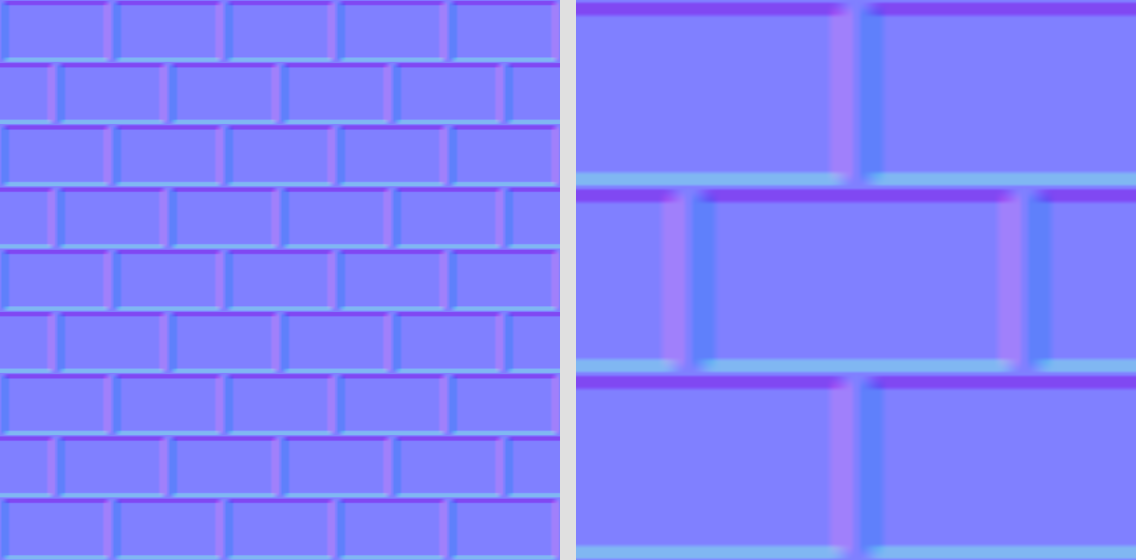
Left: the whole. Right: its middle third, enlarged.
Write a WebGL 1 fragment shader that draws this texture map.

```glsl
precision highp float;

uniform vec2 u_resolution;

const vec2 GRID = vec2(5.0, 9.0);           // bricks across and down
const vec2 JOINT_SHIFT = vec2(0.0004, -0.0004);
const float BEVEL_SLOPE = 0.0535;

// Position inside a brick, with every other course moved by half a brick
vec2 brickCell(vec2 uv, vec2 grid) {
    vec2 p = uv * grid;
    p.x += 0.5 * mod(floor(p.y), 2.0);
    return fract(p);
}

// Steepness of the bevel at a distance from the joint
vec2 bevelSteepness(vec2 d) {
    vec2 rise = smoothstep(vec2(0.0), vec2(0.022), d);
    vec2 fall = smoothstep(vec2(0.062), vec2(0.096), d);
    return rise * (1.0 - fall);
}

// Brick height along each axis, from joint to flat face
vec2 bevelHeight(vec2 d) {
    return smoothstep(vec2(0.005), vec2(0.085), d);
}

// Signed surface tilt of one brick
vec2 brickTilt(vec2 cell, vec2 grid, float slope) {
    vec2 d = min(cell, 1.0 - cell);
    vec2 side = sign(cell - 0.5);
    // Each bevel fades out where it meets the crossing joint
    vec2 tilt = side * bevelSteepness(d) * bevelHeight(d).yx;
    return tilt * grid * slope * vec2(1.0, -1.0);
}

vec3 encodeNormal(vec2 tilt) {
    return normalize(vec3(tilt, 1.0)) * 0.5 + 0.5;
}

void main() {
    vec2 uv = fract(gl_FragCoord.xy / u_resolution - JOINT_SHIFT);
    vec2 cell = brickCell(uv, GRID);
    vec2 tilt = brickTilt(cell, GRID, BEVEL_SLOPE);
    gl_FragColor = vec4(encodeNormal(tilt), 1.0);
}
```
